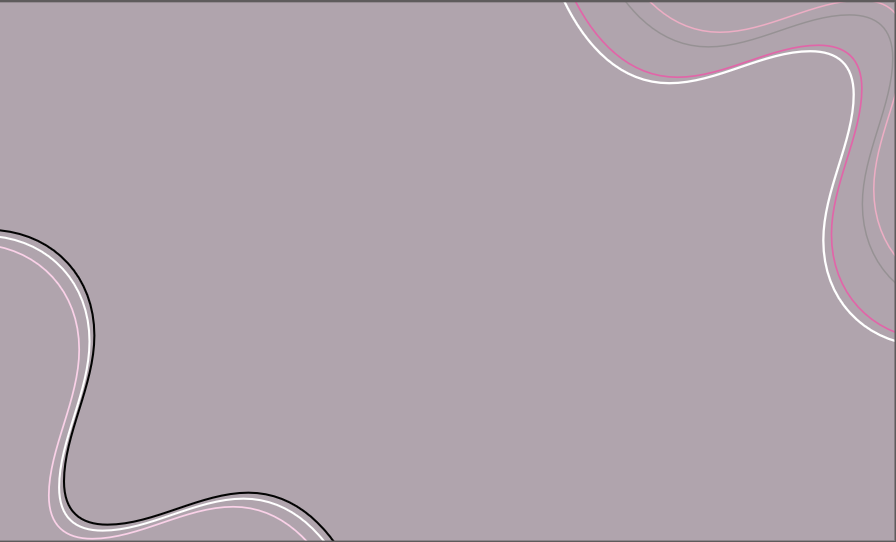
This background is drawn by a Shadertoy shader. Its source:

```glsl
const float ASPECT = 1.652;
const int STEPS = 16;

const vec3 MAUVE = vec3(0.69, 0.645, 0.677);
const vec3 CHARCOAL = vec3(0.37, 0.355, 0.36);
const vec3 BLACK = vec3(0.01);
const vec3 WHITE = vec3(1.0);
const vec3 BLUSH = vec3(0.98, 0.82, 0.91);
const vec3 HOT_PINK = vec3(0.88, 0.40, 0.66);
const vec3 ROSE = vec3(0.93, 0.68, 0.77);
const vec3 GRAY = vec3(0.59, 0.57, 0.58);

float segmentDistance(vec2 p, vec2 a, vec2 b) {
    vec2 ab = b - a;
    vec2 ap = p - a;
    return length(ap - ab * clamp(dot(ap, ab) / dot(ab, ab), 0.0, 1.0));
}

vec2 cubicPoint(vec2 a, vec2 b, vec2 c, vec2 d, float t) {
    float s = 1.0 - t;
    return s * s * s * a + 3.0 * s * s * t * b + 3.0 * s * t * t * c + t * t * t * d;
}

float cubicDistance(vec2 p, vec2 a, vec2 b, vec2 c, vec2 d) {
    float nearest = 10.0;
    vec2 previous = a;
    for (int i = 1; i <= STEPS; i++) {
        vec2 current = cubicPoint(a, b, c, d, float(i) / float(STEPS));
        nearest = min(nearest, segmentDistance(p, previous, current));
        previous = current;
    }
    return nearest;
}

// Flowing ribbon: five smoothly joined cubic arcs
float ribbonDistance(vec2 p) {
    vec2 start = vec2(0.0, 0.575);
    vec2 bulge = vec2(0.174, 0.381);
    vec2 waist = vec2(0.118, 0.112);
    vec2 trough = vec2(0.198, 0.032);
    vec2 crest = vec2(0.458, 0.091);
    vec2 end = vec2(0.654, -0.065);

    float d = cubicDistance(p, start, vec2(0.101, 0.565), vec2(0.174, 0.489), bulge);
    d = min(d, cubicDistance(p, bulge, vec2(0.174, 0.289), vec2(0.118, 0.198), waist));
    d = min(d, cubicDistance(p, waist, vec2(0.118, 0.056), vec2(0.148, 0.032), trough));
    d = min(d, cubicDistance(p, trough, vec2(0.284, 0.032), vec2(0.370, 0.091), crest));
    return min(d, cubicDistance(p, crest, vec2(0.546, 0.091), vec2(0.611, 0.026), end));
}

float coverage(float signedDistance, float pixel) {
    return clamp(0.5 - signedDistance / pixel, 0.0, 1.0);
}

vec3 drawRibbon(vec3 base, vec3 ink, vec2 p, float halfWidth, float pixel) {
    return mix(base, ink, coverage(ribbonDistance(p) - halfWidth, pixel));
}

void mainImage(out vec4 fragColor, in vec2 fragCoord) {
    vec2 p = fragCoord / iResolution.xy * vec2(ASPECT, 1.0);
    float pixel = 1.0 / iResolution.y;
    vec3 color = MAUVE;

    // Lower left ribbons, shifted copies of one curve
    color = drawRibbon(color, BLUSH, p + vec2(0.028, 0.026), 0.0016, pixel);
    color = drawRibbon(color, WHITE, p + vec2(0.009, 0.011), 0.0019, pixel);
    color = drawRibbon(color, BLACK, p, 0.0019, pixel);

    // Upper right ribbons, the same curve turned half way round
    vec2 q = vec2(1.692, 0.9375) - p;
    color = drawRibbon(color, GRAY, q + vec2(0.072, 0.067), 0.0014, pixel);
    color = drawRibbon(color, ROSE, q + vec2(0.093, 0.094), 0.0014, pixel);
    color = drawRibbon(color, HOT_PINK, q + vec2(0.015, 0.011), 0.0016, pixel);
    color = drawRibbon(color, WHITE, q, 0.0021, pixel);

    // Thin frame on the top, right and bottom edges
    float frame = coverage(1.0 - p.y - 0.0043, pixel);
    frame = max(frame, coverage(ASPECT - p.x - 0.0028, pixel));
    frame = max(frame, coverage(p.y - 0.0026, pixel));
    color = mix(color, CHARCOAL, frame);

    fragColor = vec4(color, 1.0);
}
```
